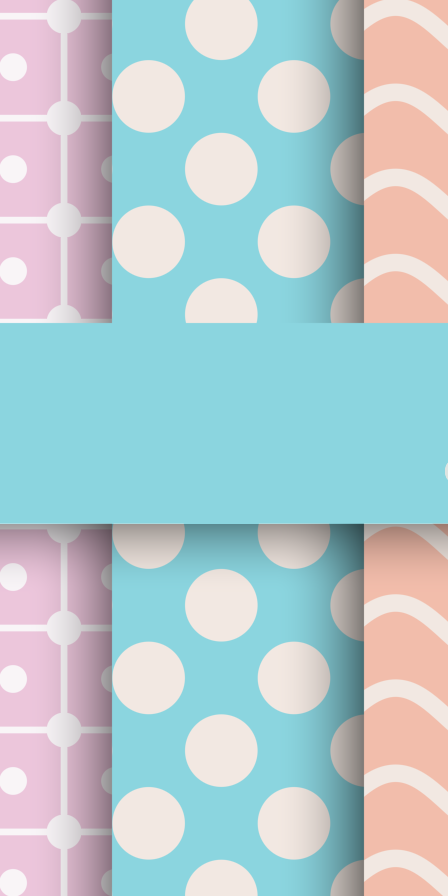
A WebGL 1 fragment shader for this pattern:

```glsl
precision highp float;
// Three overlapping paper panels (pink lattice, blue polka dots, coral waves)
// crossed by a plain blue ribbon. Each motif is a repeated distance function,
// and the raised sheets cast soft shadows on what lies beneath them.

uniform vec2 u_resolution;

const vec3 AQUA = vec3(0.545, 0.835, 0.875);
const vec3 CREAM = vec3(0.95, 0.91, 0.885);

// Coverage of a shape from its signed distance, softened over one pixel.
float fill(float dist) {
  float pixel = 2.0 / u_resolution.y;
  return 1.0 - smoothstep(-0.75 * pixel, 0.75 * pixel, dist);
}

// Offset from the nearest point of a square lattice.
vec2 repeatCell(vec2 p, vec2 anchor, float period) {
  return mod(p - anchor + 0.5 * period, period) - 0.5 * period;
}

// Light left at a distance from the edge that casts a shadow.
float shade(float dist, float reach, float strength) {
  float t = clamp(1.0 - dist / reach, 0.0, 1.0);
  return 1.0 - strength * t * t;
}

// White grid with round joints and a dot in every square.
vec3 latticePanel(vec2 p) {
  float period = 0.2276;
  vec2 joint = vec2(0.143, 0.143);
  vec2 cell = repeatCell(p, joint, period);
  vec2 middle = repeatCell(p, joint + 0.5 * period, period);
  float lines = min(abs(cell.x), abs(cell.y)) - 0.0075;
  float beads = min(length(cell) - 0.039, length(middle) - 0.031);
  vec3 pink = vec3(0.925, 0.775, 0.86);
  return mix(pink, vec3(0.975, 0.96, 0.97), fill(min(lines, beads)));
}

// Large staggered dots: two interleaved square lattices.
vec3 dotPanel(vec2 p) {
  float period = 0.3245;
  vec2 anchor = vec2(0.494, 0.0);
  vec2 a = repeatCell(p, anchor, period);
  vec2 b = repeatCell(p, anchor + 0.5 * period, period);
  return mix(AQUA, CREAM, fill(min(length(a), length(b)) - 0.081));
}

// Stacked cosine stripes, kept even in width by dividing by the slope.
vec3 wavePanel(vec2 p) {
  float phase = 13.8 * (p.x - 0.883);
  float drop = 0.065 * (1.0 - cos(phase));
  float slope = 0.065 * 13.8 * sin(phase);
  float period = 0.19;
  float y = mod(p.y + drop - 0.084 + 0.5 * period, period) - 0.5 * period;
  float stripe = abs(y) / sqrt(1.0 + slope * slope) - 0.0195;
  return mix(vec3(0.95, 0.74, 0.67), CREAM, fill(stripe));
}

void main() {
  // Width spans 0..1 and height 0..2.
  vec2 p = gl_FragCoord.xy / u_resolution * vec2(1.0, 2.0);

  // Panels, each shaded by the sheet on its right.
  vec3 color = latticePanel(p) * shade(0.25 - p.x, 0.19, 0.42);
  vec3 dots = dotPanel(p) * shade(0.8125 - p.x, 0.2, 0.48);
  color = mix(color, dots, fill(0.25 - p.x));
  color = mix(color, wavePanel(p), fill(0.8125 - p.x));

  // Ribbon and the shadow below it.
  float ribbonBottom = 0.831;
  float ribbonTop = 1.279;
  if (p.y < ribbonBottom) {
    color *= shade(ribbonBottom - p.y, 0.16, 0.36);
  }
  float ribbon = max(ribbonBottom - p.y, p.y - ribbonTop);
  color = mix(color, AQUA, fill(ribbon));

  // Pale rounded accent at the right end of the ribbon.
  float accent = length((p - vec2(1.006, 0.948)) * vec2(1.7, 1.0)) - 0.022;
  color = mix(color, CREAM, 0.8 * fill(accent));

  gl_FragColor = vec4(color, 1.0);
}
```
